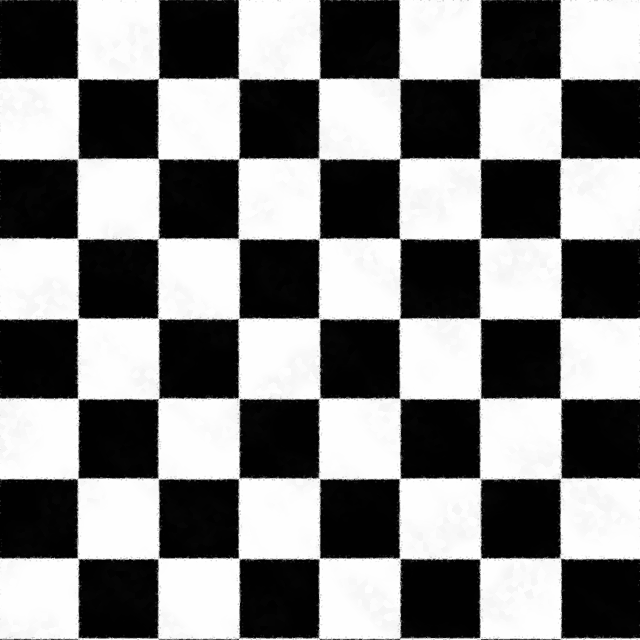
Reproduce this pattern procedurally as a Shadertoy shader.

```glsl
// Eight by eight checkerboard of black squares on white, with hairline white gaps.
// Each square is a signed distance to its cell border; cellular noise frays
// the borders and sprinkles specks, and layered sines place faint smudges.

#define PITCH vec2(0.1257, 0.1249)
#define ORIGIN vec2(-0.0033, 0.0020)
#define GAP_HALF 0.0009
#define EDGE_SOFT 0.0019
#define FRAY 0.0011
#define SPECK_REACH 0.0075
#define SPECK_SCALE 230.0
#define SMUDGE_SCALE 95.0
#define SMUDGE_DEPTH 0.035
#define INK vec3(0.005)
#define PAPER vec3(0.995)

vec2 hash22(vec2 p) {
    vec3 q = fract(vec3(p.xyx) * vec3(0.1031, 0.1030, 0.0973));
    q += dot(q, q.yzx + 33.33);
    return fract((q.xx + q.yz) * q.zy);
}

// Distance to the nearest scattered point, and a random value of that point
vec2 cellular(vec2 p) {
    vec2 cell = floor(p), local = fract(p);
    vec2 nearest = vec2(8.0, 0.0);
    for (int y = -1; y <= 1; y++) {
        for (int x = -1; x <= 1; x++) {
            vec2 offset = vec2(x, y);
            vec2 random = hash22(cell + offset + 17.0);
            float d = length(offset + random - local);
            if (d < nearest.x) nearest = vec2(d, fract(random.x * 7.3 + random.y * 5.1));
        }
    }
    return nearest;
}

// Slow, uneven cover from 0 to 1
float patches(vec2 p) {
    float s = sin(p.x * 31.0 + 2.0 * sin(p.y * 23.0));
    s += sin(p.y * 37.0 + 2.0 * sin(p.x * 19.0 + 1.3));
    s += 0.5 * sin((p.x + p.y) * 71.0);
    return smoothstep(-0.3, 1.8, s);
}

// Signed distance to the ink squares, negative inside
float checkerDistance(vec2 uv) {
    vec2 grid = (uv - ORIGIN) / PITCH;
    vec2 cell = floor(grid);
    vec2 toBorder = (0.5 - abs(fract(grid) - 0.5)) * PITCH;
    float border = min(toBorder.x, toBorder.y);
    float isInk = mod(cell.x + cell.y, 2.0);
    return mix(border, -border, isInk) + GAP_HALF;
}

void mainImage(out vec4 fragColor, in vec2 fragCoord) {
    vec2 uv = fragCoord / iResolution.xy;
    float pixel = 1.0 / min(iResolution.x, iResolution.y);
    float dist = checkerDistance(uv);

    // Frayed, softened square borders
    vec2 grain = cellular(uv * SPECK_SCALE);
    float soft = max(EDGE_SOFT, 0.75 * pixel);
    float paper = smoothstep(-soft, soft, dist + FRAY * (grain.y - 0.5));

    // Sparse specks close to the borders on both sides
    float nearBorder = 1.0 - smoothstep(0.0, SPECK_REACH, abs(dist));
    float speck = (1.0 - smoothstep(0.15, 0.5, grain.x)) * step(0.65, grain.y);
    paper = mix(paper, 1.0 - paper, 0.22 * speck * nearBorder);

    // Faint smudges, weaker on the ink
    float mottle = cellular(uv * SMUDGE_SCALE).y * patches(uv);
    vec3 paperColor = PAPER - SMUDGE_DEPTH * mottle;
    vec3 inkColor = INK + 0.5 * SMUDGE_DEPTH * mottle;

    fragColor = vec4(mix(inkColor, paperColor, paper), 1.0);
}
```
